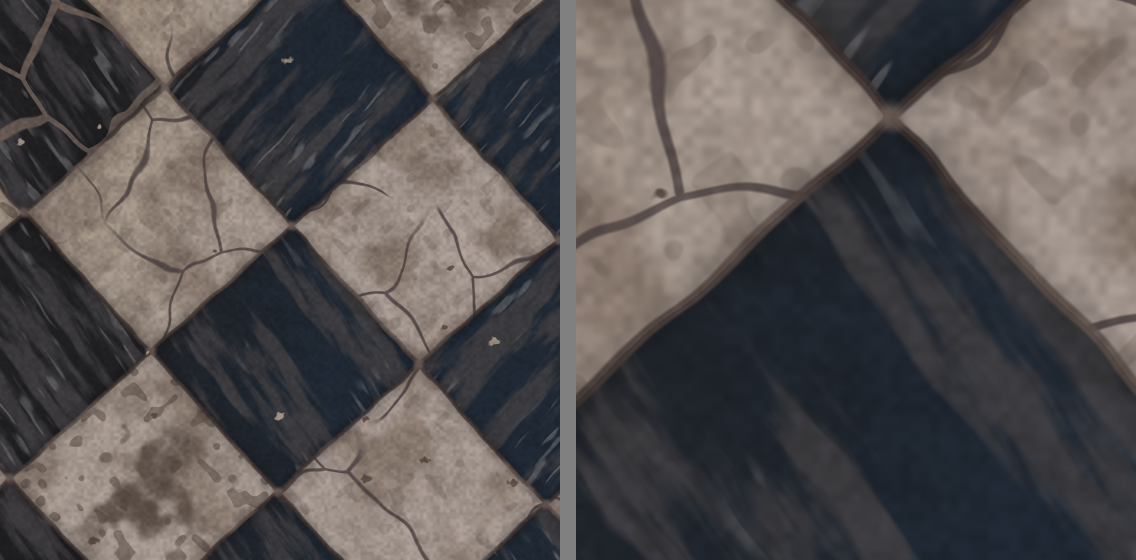
Left, the full canvas; right, a detail of the centre.
Reproduce this texture procedurally as a WebGL 1 fragment shader.

```glsl
precision highp float;
// Worn checkerboard floor of diagonal stone tiles: pale cracked squares against
// dark streaked ones. A skewed lattice gives tile ids and local coordinates;
// Voronoi edges form the cracks and value noise the veins, stains and grain.
uniform vec2 u_resolution;

const vec2 AXIS_DOWN = vec2(0.2266, -0.2487);  // lattice sides in canvas units
const vec2 AXIS_UP = vec2(0.2513, 0.2253);
const vec2 CORNER = vec2(0.521, 0.597);
const float TILE_SIDE = 0.337;

const vec3 PALE_STONE = vec3(0.64, 0.59, 0.56);
const vec3 PALE_SHADE = vec3(0.53, 0.47, 0.43);
const vec3 PALE_OCHRE = vec3(0.60, 0.54, 0.46);
const vec3 STAIN = vec3(0.31, 0.26, 0.23);
const vec3 DARK_BLUE = vec3(0.12, 0.155, 0.20);
const vec3 DARK_BLACK = vec3(0.12, 0.12, 0.13);
const vec3 DARK_VEIN = vec3(0.25, 0.24, 0.25);
const vec3 SCRATCH = vec3(0.42, 0.42, 0.43);
const vec3 JOINT = vec3(0.23, 0.19, 0.18);
const vec3 CRACK_PALE = vec3(0.43, 0.37, 0.34);
const vec3 CRACK_DARK = vec3(0.29, 0.25, 0.25);
const vec3 CHIP = vec3(0.66, 0.60, 0.53);

float hash(vec2 p) {
  return fract(sin(dot(p, vec2(127.1, 311.7))) * 43758.5);
}

vec2 hash2(vec2 p) {
  return vec2(hash(p), hash(p + 19.3));
}

float noise(vec2 p) {
  vec2 i = floor(p), f = fract(p);
  f = f * f * (3.0 - 2.0 * f);
  return mix(mix(hash(i), hash(i + vec2(1.0, 0.0)), f.x),
             mix(hash(i + vec2(0.0, 1.0)), hash(i + 1.0), f.x), f.y);
}

float fbm(vec2 p) {
  float sum = 0.0, gain = 0.533;
  for (int i = 0; i < 4; i++) {
    sum += gain * noise(p);
    p = mat2(1.6, 1.2, -1.2, 1.6) * p + 7.1;
    gain *= 0.5;
  }
  return sum;
}

// Distance to the nearest border between Voronoi cells
float crackDistance(vec2 p) {
  vec2 cell = floor(p), f = fract(p), nearest = vec2(9.0);
  for (int y = -1; y <= 1; y++)
    for (int x = -1; x <= 1; x++) {
      vec2 g = vec2(float(x), float(y));
      vec2 r = g + hash2(cell + g) - f;
      if (dot(r, r) < dot(nearest, nearest)) nearest = r;
    }
  float d = 9.0;
  for (int y = -2; y <= 2; y++)
    for (int x = -2; x <= 2; x++) {
      vec2 g = vec2(float(x), float(y));
      vec2 side = g + hash2(cell + g) - f - nearest;
      if (dot(side, side) > 0.0001)
        d = min(d, dot(nearest + 0.5 * side, normalize(side)));
    }
  return d;
}

// Antialiased line coverage from a distance and a half width
float line(float d, float halfWidth, float blur) {
  return 1.0 - smoothstep(halfWidth - blur, halfWidth + blur, d);
}

// Sparse irregular specks, at most one per grid cell
float specks(vec2 p, float chance, float blur) {
  vec2 cell = floor(p);
  vec2 center = 0.25 + 0.5 * hash2(cell + 3.7);
  float radius = 0.03 + 0.05 * hash(cell + 8.1);
  float d = length((fract(p) - center) * vec2(1.0, 1.4)) + 0.08 * (noise(p * 22.0) - 0.5);
  return line(d, radius, blur) * step(hash(cell + 5.5), chance);
}

vec3 paleTile(vec2 p, vec2 local, vec2 seed, float stained) {
  vec3 stone = mix(PALE_STONE, PALE_OCHRE, 0.8 * smoothstep(0.6, 0.1, p.x) * p.y);
  vec3 color = mix(PALE_SHADE, stone, smoothstep(0.28, 0.56, fbm(local * 4.0 + seed)));
  float middle = smoothstep(0.65, 0.15, length(local - 0.5));
  float blot = smoothstep(0.42, 0.7, fbm(local * 5.0 + seed + 31.0));
  color = mix(color, STAIN, blot * mix(0.12, 0.85 * middle, stained));
  float pit = smoothstep(0.73, 0.82, noise(local * 17.0 + seed));
  return mix(color, STAIN, pit * mix(0.2, 0.5, stained));
}

vec3 darkTile(vec2 p, vec2 grain, vec2 seed) {
  vec3 color = mix(DARK_BLACK, DARK_BLUE, smoothstep(0.15, 0.65, p.x + 0.3 * (fbm(p * 6.0) - 0.5)));
  float vein = fbm(grain * vec2(2.5, 15.0) + seed);
  color = mix(color, DARK_VEIN, 0.85 * smoothstep(0.42, 0.68, vein));
  float patchy = smoothstep(0.4, 0.65, noise(grain * 3.0 + seed));
  float scratch = smoothstep(0.72, 0.92, noise(grain * vec2(7.0, 42.0) + seed));
  return mix(color, SCRATCH, 0.6 * scratch * patchy);
}

void main() {
  vec2 p = gl_FragCoord.xy / min(u_resolution.x, u_resolution.y);
  float blur = max(1.0 / (min(u_resolution.x, u_resolution.y) * TILE_SIDE), 0.004);

  // Lattice coordinates with slightly ragged edges
  vec2 d = p - CORNER;
  float area = AXIS_DOWN.x * AXIS_UP.y - AXIS_DOWN.y * AXIS_UP.x;
  vec2 grid = vec2(d.x * AXIS_UP.y - d.y * AXIS_UP.x, AXIS_DOWN.x * d.y - AXIS_DOWN.y * d.x) / area;
  grid += 0.016 * (vec2(noise(p * 28.0), noise(p * 28.0 + 50.0)) - 0.5);
  vec2 tile = floor(grid), local = fract(grid), seed = 40.0 * hash2(tile);
  float dark = mod(tile.x + tile.y, 2.0);
  float stained = step(abs(mod(tile.y, 3.0) - 1.0), 0.5);

  // Stone, with the vein direction turned on some tiles
  vec2 grain = tile.y < -0.5 ? local : local.yx;
  grain.y += 0.12 * grain.x;
  vec3 color = dark > 0.5 ? darkTile(p, grain, seed) : paleTile(p, local, seed, stained);

  // Cracks: thin and dark in pale stone, broad and filled in broken dark stone
  float scale = mix(1.3, 1.9, max(hash(tile + 2.0), dark));
  vec2 bend = 0.14 * (vec2(noise(local * 5.0 + seed), noise(local * 5.0 + seed + 9.0)) - 0.5);
  float crack = line(crackDistance((local + bend) * scale + seed) / scale, mix(0.009, 0.019, dark), blur);
  float broken = mix(1.0 - stained, step(tile.x, -1.5), dark);
  float fade = max(dark, smoothstep(0.2, 0.4, noise(local * 3.0 + seed + 13.0)));
  color = mix(color, mix(CRACK_DARK, CRACK_PALE, dark), 0.85 * crack * broken * fade);

  // Joints, grime beside them, chips and surface grain
  vec2 edge = min(local, 1.0 - local);
  float border = min(edge.x, edge.y);
  color *= 1.0 - 0.16 * smoothstep(0.07, 0.0, border);
  vec3 joint = mix(JOINT, CRACK_PALE, 0.6 * smoothstep(0.5, 0.8, noise(p * 14.0)));
  color = mix(color, joint, 0.85 * line(border, 0.01, blur));
  color = mix(color, CRACK_PALE, 0.7 * line(length(edge), 0.025, 0.015));
  color = mix(color, mix(STAIN, CHIP, dark), 0.85 * specks(p * 8.0 + 2.3, 0.2, 0.02));
  color *= 1.0 + 0.16 * (noise(p * 170.0) - 0.5) + 0.14 * (fbm(p * 45.0) - 0.5);
  gl_FragColor = vec4(color, 1.0);
}
```
